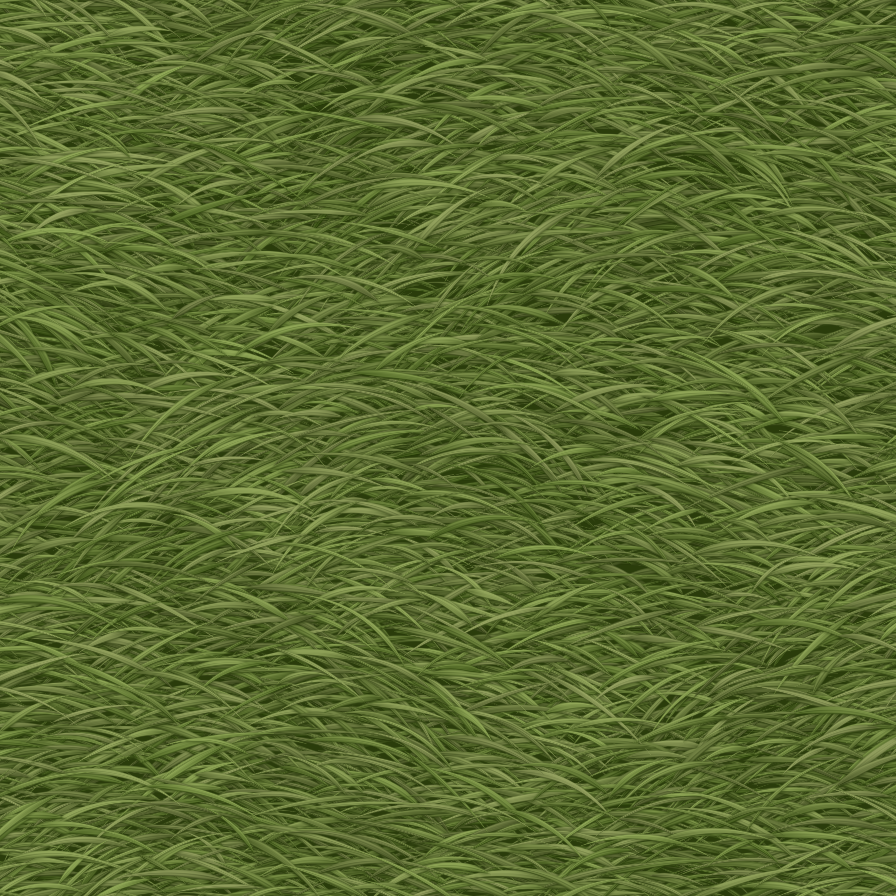
Give the GLSL for this texture, as a Shadertoy shader.

```glsl
// Dense windswept grass: arched, tapered blades scattered over jittered grids.
// Layers are composited front to back, each blade casting a soft shadow below it.
// Layered sines bend the lie of the grass and shift its tone from patch to patch.

#define LAYERS 16
#define CELL vec2(0.080, 0.028)
#define HALF_LENGTH vec2(0.030, 0.080)
#define HALF_WIDTH vec2(0.0023, 0.0047)
#define ANGLE_SPREAD 1.15
#define ARCH 0.27
#define SHADOW_REACH 0.0042
#define SHADOW_STRENGTH 0.50
#define BLADE_TONE 0.90
#define TONE_SPREAD 0.50
#define DARK_GREEN vec3(0.165, 0.235, 0.045)
#define LIGHT_GREEN vec3(0.530, 0.600, 0.325)

// Four random values in 0..1 for a cell of a layer
vec4 hash4(vec3 cell) {
    vec4 h = fract(cell.xyzx * vec4(0.1031, 0.1030, 0.0973, 0.1099));
    h += dot(h, h.wzxy + 33.33);
    return fract((h.xxyz + h.yzzw) * h.zywx);
}

// Slow variation of the lie of the grass, about -1..1
float flow(vec2 p) {
    float broad = sin(p.x * 7.0 + 2.0 * sin(p.y * 5.0 + 1.0));
    float fine = sin(p.y * 17.0 - p.x * 9.0 + 1.5 * sin(p.x * 13.0));
    return 0.6 * broad + 0.4 * fine;
}

// Tone of a blade: along runs 0..1 root to tip, across runs -1..1
float bladeTone(float along, float across, vec4 rnd, float depth) {
    float tone = BLADE_TONE + TONE_SPREAD * (rnd.x - 0.5);
    tone *= mix(0.62, 1.0, smoothstep(0.0, 0.45, along));
    tone *= 1.0 - 0.6 * depth;
    tone += 0.20 * across;
    tone -= 0.25 * smoothstep(0.55, 1.0, abs(across));
    tone -= 0.14 * exp(-28.0 * across * across);
    tone += 0.05 * sin(across * 9.0 + rnd.y * 20.0 + along * 3.0);
    return clamp(tone, 0.0, 1.08);
}

// One blade at p: colour in rgb, blade cover in a; shade receives its shadow
vec4 blade(vec2 p, vec2 root, vec3 id, float depth, float pixel, out float shade) {
    shade = 0.0;
    vec4 rnd = hash4(id + 17.0);
    vec4 form = hash4(id + 71.0);
    float halfLength = mix(HALF_LENGTH.x, HALF_LENGTH.y, form.x);
    vec2 q = p - root;
    if (abs(q.x) > halfLength * 1.1) return vec4(0.0);

    // Turn into the frame of the blade, with its arch upward
    float angle = ANGLE_SPREAD * (form.y - 0.5) + 0.30 * flow(root);
    float c = cos(angle), s = sin(angle);
    q = vec2(c * q.x + s * q.y, c * q.y - s * q.x);
    float u = q.x / halfLength;
    if (abs(u) > 1.0) return vec4(0.0);

    // Distance to the curved spine
    float bend = ARCH * mix(0.25, 1.0, form.z);
    float slope = 2.0 * bend * u;
    float offset = q.y - bend * halfLength * (0.6 - u * u);
    offset *= inversesqrt(1.0 + slope * slope);

    // Tapered outline; the tip points left or right
    float along = 0.5 + 0.5 * (form.w < 0.5 ? -u : u);
    float width = mix(HALF_WIDTH.x, HALF_WIDTH.y, rnd.z * sqrt(rnd.z));
    width *= (1.0 - along * along) * smoothstep(-0.08, 0.3, along);
    float edge = abs(offset) - width;
    if (edge > SHADOW_REACH) return vec4(0.0);

    // Shadow falls mainly below the blade
    float fall = 1.0 - clamp(edge / SHADOW_REACH, 0.0, 1.0);
    shade = SHADOW_STRENGTH * fall * fall * (offset < 0.0 ? 1.0 : 0.4);
    shade *= smoothstep(0.0, 0.0018, width);

    float cover = 1.0 - smoothstep(-0.8 * pixel, 0.8 * pixel, edge);
    cover *= smoothstep(0.0, 0.08, along);
    float across = clamp(offset / max(width, 0.0004), -1.0, 1.0);
    float tone = bladeTone(along, across, rnd, depth) + 0.05 * flow(root * 1.7 + 3.0);
    vec3 color = mix(DARK_GREEN, LIGHT_GREEN, tone);
    color += (rnd.w - 0.5) * vec3(-0.025, 0.020, -0.045);
    return vec4(color, cover);
}

void mainImage(out vec4 fragColor, in vec2 fragCoord) {
    vec2 p = fragCoord / iResolution.y;
    float pixel = 1.0 / iResolution.y;
    vec3 color = vec3(0.0);
    float clearness = 1.0;

    // Front layers first, lower rows ahead of higher ones
    for (int layer = 0; layer < LAYERS; layer++) {
        float z = float(layer);
        vec2 shift = vec2(0.37, 0.61) * z;
        vec2 home = floor(p / CELL + shift);
        for (int j = -3; j <= 3; j++) {
            for (int i = -1; i <= 1; i++) {
                vec2 cell = home + vec2(i, j);
                vec3 id = vec3(cell + 40.0, z * 7.0);
                vec2 root = (cell + hash4(id).xy - shift) * CELL;
                float shade;
                vec4 leaf = blade(p, root, id, z / float(LAYERS), pixel, shade);
                color += clearness * leaf.a * leaf.rgb;
                clearness *= 1.0 - leaf.a;
                color += clearness * shade * DARK_GREEN;
                clearness *= 1.0 - shade;
            }
        }
        if (clearness < 0.01) break;
    }
    fragColor = vec4(color + clearness * DARK_GREEN, 1.0);
}
```
